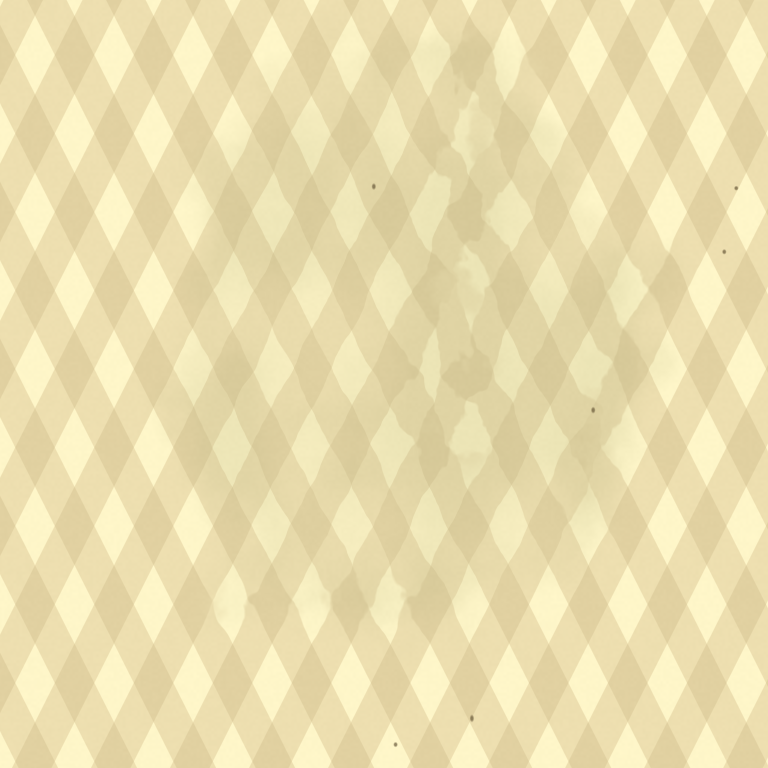
Reproduce this pattern procedurally as a Shadertoy shader.

```glsl
// Pale cream harlequin paper: two diagonal stripe sets cross to form light, middle
// and dark diamonds. A noisy stain in the centre bends and fades the diamonds,
// with stronger smears along a few strokes and sparse dark specks.

const vec2  DIAMOND_PERIOD = vec2(0.1029, 0.2044); // spacing of light diamonds
const vec2  DIAMOND_ORIGIN = vec2(0.0456, 0.9284); // centre of one light diamond
const vec3  LIGHT_CREAM = vec3(0.995, 0.963, 0.785);
const vec3  MIDDLE_TAN  = vec3(0.930, 0.873, 0.688);
const vec3  DARK_TAN    = vec3(0.882, 0.818, 0.630);
const vec3  STAIN_TINT  = vec3(0.943, 0.950, 0.932);
const vec3  SPECK_BROWN = vec3(0.40, 0.34, 0.22);
const vec2  STAIN_CENTRE = vec2(0.53, 0.55);
const vec2  STAIN_RADII  = vec2(0.31, 0.41);
const float EDGE_SOFTNESS = 0.0009;
const float STAIN_WARP = 0.010;
const float SMEAR_WARP = 0.036;
const float SMEAR_FADE = 0.75;
const float SPECK_GRID = 7.0;
const float SPECK_CHANCE = 0.10;
const float SPECK_RADIUS = 0.0022;
const float GRAIN = 0.010;

float hash(vec2 p) {
    vec3 q = fract(vec3(p.xyx) * 0.1031);
    q += dot(q, q.yzx + 33.33);
    return fract((q.x + q.y) * q.z);
}

float noise(vec2 p) {
    vec2 cell = floor(p), f = fract(p);
    f = f * f * (3.0 - 2.0 * f);
    float low  = mix(hash(cell), hash(cell + vec2(1, 0)), f.x);
    float high = mix(hash(cell + vec2(0, 1)), hash(cell + vec2(1, 1)), f.x);
    return mix(low, high, f.y);
}

float fbm(vec2 p) {
    float sum = 0.0, weight = 0.5;
    for (int i = 0; i < 4; i++) {
        sum += weight * noise(p);
        p = p * 2.03 + 17.3;
        weight *= 0.5;
    }
    return sum / 0.9375;
}

float segmentDistance(vec2 p, vec2 a, vec2 b) {
    vec2 along = b - a;
    float t = clamp(dot(p - a, along) / dot(along, along), 0.0, 1.0);
    return length(p - a - along * t);
}

// Coverage of the light stripe, which fills half of each unit period
float stripe(float u, float blur) {
    return smoothstep(-blur, blur, 0.25 - abs(fract(u + 0.5) - 0.5));
}

// Irregular stained area around the centre
float stainMask(vec2 p) {
    float edge = length((p - STAIN_CENTRE) / STAIN_RADII);
    edge += 0.5 * (fbm(p * 9.0 + 4.0) - 0.5);
    return 1.0 - smoothstep(0.82, 1.08, edge);
}

// Rubbed strokes: upper middle, right-hand arc, lower left
float smearMask(vec2 p) {
    float d = segmentDistance(p, vec2(0.63, 0.90), vec2(0.59, 0.43));
    d = min(d, 0.02 + segmentDistance(p, vec2(0.84, 0.64), vec2(0.76, 0.36)));
    d = min(d, 0.035 + segmentDistance(p, vec2(0.29, 0.21), vec2(0.54, 0.22)));
    d += 0.07 * (fbm(p * 14.0 + 31.0) - 0.5);
    return 1.0 - smoothstep(0.02, 0.085, d);
}

float speckMask(vec2 p, float pixel) {
    vec2 cell = floor(p * SPECK_GRID);
    vec2 jitter = vec2(hash(cell + 5.1), hash(cell + 9.7));
    vec2 offset = p - (cell + 0.2 + 0.6 * jitter) / SPECK_GRID;
    offset.y *= mix(0.5, 1.0, jitter.x);
    float shown = step(hash(cell + 40.0), SPECK_CHANCE);
    return shown * (1.0 - smoothstep(-pixel, pixel, length(offset) - SPECK_RADIUS));
}

void mainImage(out vec4 fragColor, in vec2 fragCoord) {
    vec2 p = fragCoord / iResolution.y;
    float pixel = 1.0 / iResolution.y;
    float stain = stainMask(p);
    float smear = smearMask(p);

    // Bend the lattice where the surface is worn
    vec2 drift = vec2(fbm(p * vec2(24.0, 17.0)), fbm(p * vec2(24.0, 17.0) + 53.0)) - 0.5;
    vec2 bent = p + drift * (STAIN_WARP * stain + SMEAR_WARP * smear) * vec2(1.0, 1.5);

    // Cross the two diagonal stripe sets
    vec2 q = (bent - DIAMOND_ORIGIN) / DIAMOND_PERIOD;
    float blur = length(1.0 / DIAMOND_PERIOD)
               * (max(0.75 * pixel, EDGE_SOFTNESS) + 0.0012 * smear);
    float rising = stripe(q.x - q.y, blur);
    float falling = stripe(q.x + q.y, blur);
    vec3 color = mix(mix(DARK_TAN, MIDDLE_TAN, rising),
                     mix(MIDDLE_TAN, LIGHT_CREAM, rising), falling);

    // Fade patches of the pattern, then tint the stain
    float patches = smoothstep(0.46, 0.62, fbm(p * vec2(16.0, 11.0) + 71.0));
    float fade = max(0.22 * stain, SMEAR_FADE * smear * patches);
    color = mix(color, MIDDLE_TAN, fade);
    float cloud = smoothstep(0.25, 0.7, fbm(p * 7.0 + 12.0));
    float tint = clamp(stain * (0.3 + 0.6 * cloud) + 0.35 * smear, 0.0, 1.0);
    color *= mix(vec3(1.0), STAIN_TINT, tint);

    // Paper grain and specks
    color += GRAIN * (noise(p * 260.0) - 0.5);
    color = mix(color, SPECK_BROWN, 0.7 * speckMask(p, pixel));
    fragColor = vec4(color, 1.0);
}
```
